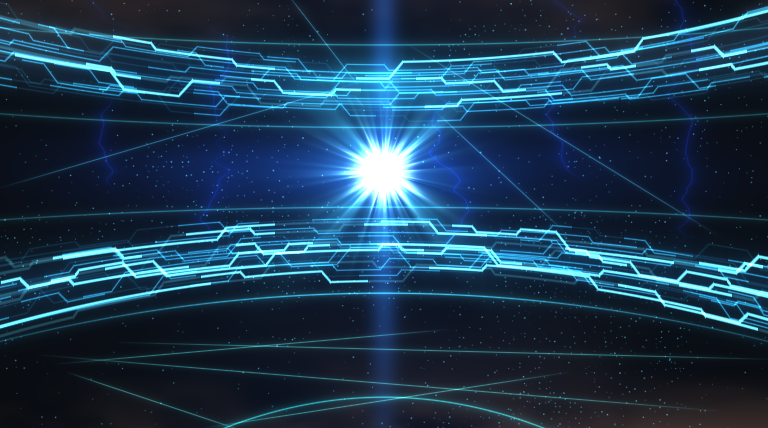
A Shadertoy shader for this background:

```glsl
float hash(vec2 p) {
    p = fract(p * vec2(123.34, 456.21));
    p += dot(p, p + 45.32);
    return fract(p.x * p.y);
}

float noise(vec2 p) {
    vec2 i = floor(p), f = fract(p);
    f = f * f * (3.0 - 2.0 * f);
    return mix(mix(hash(i), hash(i + vec2(1, 0)), f.x),
               mix(hash(i + vec2(0, 1)), hash(i + vec2(1, 1)), f.x), f.y);
}

float fbm(vec2 p) {
    float sum = 0.0, gain = 0.5;
    for (int i = 0; i < 4; i++) {
        sum += gain * noise(p);
        p = p * 2.03 + 7.1;
        gain *= 0.5;
    }
    return sum;
}

float stroke(float d, float width) {
    float px = 1.0 / iResolution.y;
    return 1.0 - smoothstep(width - px, width + px, d);
}

// Thin light between two points, fading toward its ends
float beam(vec2 p, vec2 a, vec2 b) {
    vec2 ab = b - a;
    float t = clamp(dot(p - a, ab) / dot(ab, ab), 0.0, 1.0);
    float d = length(p - a - ab * t);
    return (stroke(d, 0.0008) + 0.2 * exp(-d / 0.006)) * smoothstep(0.0, 0.25, t * (1.0 - t) + 0.04);
}

// Curved hairline with a soft halo
float arc(vec2 p, float mid, float bend) {
    float d = abs(p.y - mid - bend * p.x * p.x) / sqrt(1.0 + 4.0 * bend * bend * p.x * p.x);
    return stroke(d, 0.0013) + 0.35 * exp(-d / 0.008);
}

// Bundle of stepped circuit traces following a curved band
vec3 circuitBand(vec2 p, float mid, float bend, float seed) {
    float x2 = p.x * p.x;
    float v = p.y - mid - bend * x2;
    float spread = 0.06 + 0.032 * x2;
    vec3 light = vec3(0.015, 0.075, 0.13) * exp(-pow(v / (spread * 1.1), 2.0));
    for (int i = 0; i < 18; i++) {
        vec2 id = vec2(float(i) + 1.0, seed);
        float kind = hash(id);
        float cell = mix(0.1, 0.26, hash(id + 9.7));
        float s = p.x / cell + kind * 17.0;
        float k = floor(s);
        float a = floor(hash(vec2(k, id.x + seed)) * 4.0) * 0.013 - 0.02;
        float b = floor(hash(vec2(k + 1.0, id.x + seed)) * 4.0) * 0.013 - 0.02;
        float ramp = (fract(s) - 0.5) * cell * 1.2 / max(abs(b - a), 0.001) + 0.5;
        float lane = ((float(i) + 0.5) / 9.0 - 1.0) * spread;
        float d = abs(v - lane - mix(a, b, clamp(ramp, 0.0, 1.0)));
        d *= abs(ramp - 0.5) < 0.5 && abs(b - a) > 0.001 ? 0.64 : 1.0;
        float heavy = step(0.64, kind);
        float lit = mix(0.2, 1.0, step(0.4, hash(vec2(k + 3.0, id.x * 2.3 + seed))));
        float width = mix(0.0011, 0.0024, heavy) * (1.0 + 0.6 * x2);
        vec3 tint = mix(vec3(0.12, 0.45, 0.58), vec3(0.42, 0.86, 0.92), heavy);
        light += lit * (tint * stroke(d, width) + vec3(0.012, 0.05, 0.065) * exp(-d / 0.008));
    }
    return light;
}

// Scattered dust, one speck per grid cell
float dust(vec2 p, float scale) {
    vec2 g = p * scale, id = floor(g);
    vec2 spot = 0.2 + 0.6 * vec2(hash(id + 3.1), hash(id + 8.4));
    float size = mix(0.0005, 0.0016, hash(id + 5.7));
    float density = 0.04 + 0.35 * smoothstep(0.5, 0.85, noise(p * 4.5 + 13.0));
    return stroke(length(fract(g) - spot) / scale, size) * step(1.0 - density, hash(id)) * hash(id + 1.9);
}

void mainImage(out vec4 fragColor, in vec2 fragCoord) {
    vec2 p = vec2(fragCoord.x - 0.5 * iResolution.x, fragCoord.y) / iResolution.y;
    float cloud = fbm(p * vec2(2.5, 5.0) + 4.0);

    // Dark space, warm haze at top and floor, blue nebula
    vec3 col = mix(vec3(0.035, 0.045, 0.06), vec3(0.045, 0.07, 0.13), exp(-3.0 * p.x * p.x));
    float warm = exp(-p.y / 0.1) + 0.6 * smoothstep(0.75, 1.0, p.y);
    col += vec3(0.19, 0.13, 0.1) * warm * smoothstep(0.3, 0.75, cloud);
    float nebula = exp(-pow((p.y - 0.6) / 0.1, 2.0)) * exp(-pow(p.x / 0.6, 2.0));
    col += vec3(0.035, 0.13, 0.38) * nebula * (0.2 + 1.1 * cloud);

    // Faint electric veins
    for (int i = 0; i < 6; i++) {
        float n = float(i);
        float sway = noise(vec2(p.y * 14.0, n * 5.3)) + 0.4 * noise(vec2(p.y * 45.0, n + 20.0));
        float d = abs(p.x + 0.72 - 0.27 * n - 0.09 * sway);
        float mask = smoothstep(0.35, 0.75, noise(vec2(n * 3.7, p.y * 6.0))) * smoothstep(0.38, 0.5, p.y);
        col += vec3(0.03, 0.09, 0.42) * mask * (0.5 * stroke(d, 0.001) + 0.35 * exp(-d / 0.02));
    }
    col += vec3(0.25, 0.58, 0.68) * (dust(p, 55.0) + dust(p + 2.7, 85.0));

    // Vertical light shaft
    col += vec3(0.06, 0.17, 0.36) * exp(-pow(p.x / 0.032, 2.0)) * (0.35 + 0.5 * smoothstep(0.0, 0.35, p.y));

    // Orbit arcs
    vec3 teal = vec3(0.12, 0.4, 0.42);
    float fade = exp(-1.3 * p.x * p.x);
    col += teal * (0.35 + 0.5 * fade) * (arc(p, 0.895, 0.05) + arc(p, 0.702, 0.04) + arc(p, 0.516, -0.037));
    col += vec3(0.14, 0.5, 0.58) * (0.25 + 0.9 * fade * fade) * arc(p, 0.315, -0.14);
    col += vec3(0.1, 0.5, 0.5) * arc(p, 0.072, -0.52);

    // Crossing beams and floor lines
    float beams = beam(p, vec2(-0.9, 0.56), vec2(-0.05, 0.81)) + beam(p, vec2(0.05, 0.9), vec2(0.78, 0.45))
        + beam(p, vec2(0.12, 0.74), vec2(0.42, 0.46)) + beam(p, vec2(-0.23, 1.02), vec2(-0.06, 0.8));
    float floorLines = beam(p, vec2(-0.74, 0.13), vec2(-0.32, -0.01)) + beam(p, vec2(-0.42, 0.0), vec2(0.43, 0.13))
        + beam(p, vec2(-0.76, 0.15), vec2(0.15, 0.23)) + beam(p, vec2(-0.62, 0.2), vec2(0.92, 0.16))
        + beam(p, vec2(-0.8, 0.17), vec2(0.78, 0.04));
    col += vec3(0.12, 0.34, 0.4) * beams + vec3(0.16, 0.44, 0.42) * floorLines;

    // Circuit rings
    col += circuitBand(p, 0.793, 0.125, 2.0);
    col += circuitBand(p, 0.42, -0.13, 11.0);
    vec2 flare = (p - vec2(0, 0.81)) * vec2(6, 15);
    col += vec3(0.05, 0.22, 0.26) * exp(-dot(flare, flare));

    // Starburst: glow, spikes and white core
    vec2 q = p - vec2(0.0, 0.598);
    float r = length(q);
    vec2 dir = q / max(r, 0.0001);
    float spikes = pow(noise(dir * 8.0 + 31.0), 2.0) + 0.8 * pow(noise(dir * 19.0 + 50.0), 3.0);
    float diagonal = pow(abs(dir.x * dir.y) * 2.0, 14.0);
    col += vec3(0.1, 0.38, 0.58) * exp(-r / 0.08);
    col += vec3(0.4, 0.85, 0.95) * spikes * 2.2 * exp(-r / 0.058);
    col += vec3(0.15, 0.5, 0.58) * diagonal * exp(-r / 0.13);
    col += vec3(1.0, 1.1, 1.1) * exp(-pow(r / (0.056 + 0.025 * spikes), 4.0));

    fragColor = vec4(clamp(col, 0.0, 1.0), 1.0);
}
```
